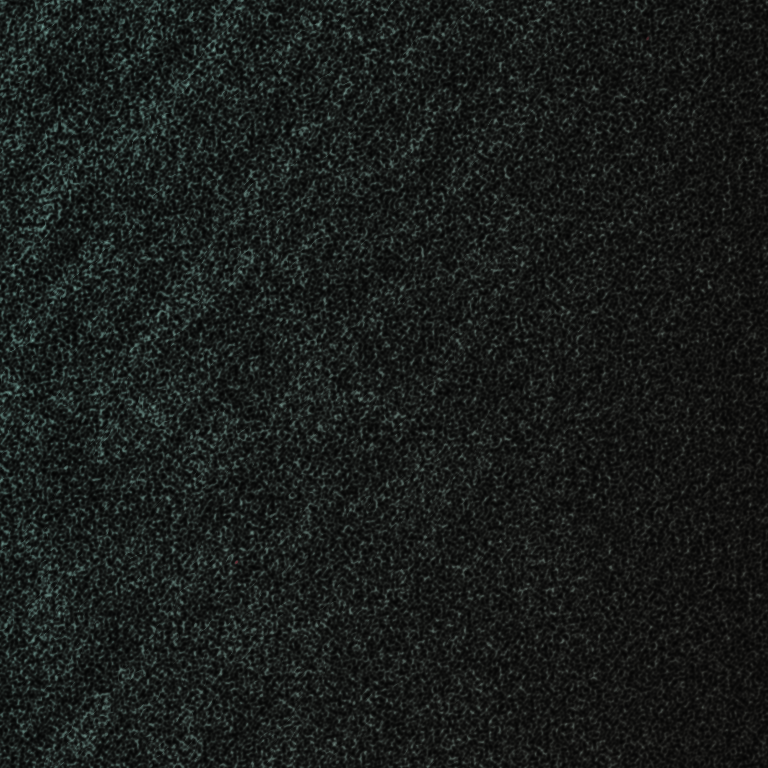
Give the GLSL for this texture, as a Shadertoy shader.

```glsl
vec2 hash2(vec2 p)
{
    vec3 h = fract(p.xyx * vec3(0.1031, 0.1030, 0.0973));
    h += dot(h, h.yzx + 33.33);
    return fract((h.xx + h.yz) * h.zy);
}

float cornerSlope(vec2 cell, vec2 offset)
{
    float angle = 6.2832 * hash2(cell + 200.0).x;
    return dot(vec2(cos(angle), sin(angle)), offset);
}

float gradientNoise(vec2 p)
{
    vec2 i = floor(p), f = fract(p);
    vec2 u = f * f * f * (f * (f * 6.0 - 15.0) + 10.0);
    vec2 e = vec2(1.0, 0.0);
    return mix(mix(cornerSlope(i, f), cornerSlope(i + e, f - e), u.x),
               mix(cornerSlope(i + e.yx, f - e.yx), cornerSlope(i + 1.0, f - 1.0), u.x), u.y);
}

// Sparse soft specks, slightly elongated; x is strength, y is a random hue
vec2 specks(vec2 p, float share)
{
    vec2 cell = floor(p);
    vec2 pick = hash2(cell + 71.0);
    vec2 d = fract(p) - mix(vec2(0.25), vec2(0.75), hash2(cell + 13.0));
    float body = smoothstep(0.19, 0.04, length(d * vec2(0.7, 1.1)));
    return vec2(body * step(pick.x, share) * (0.4 + 0.6 * pick.y), hash2(cell + 37.0).y);
}

void mainImage(out vec4 fragColor, in vec2 fragCoord)
{
    vec2 uv = fragCoord / iResolution.xy;
    vec2 p = fragCoord / iResolution.y;

    // Nap direction: x runs along the fibres, up and to the right
    vec2 along = vec2(0.6, 0.8);
    vec2 nap = vec2(dot(p, along), dot(p, vec2(-along.y, along.x)));
    float lit = clamp(1.05 - uv.x + 0.35 * (uv.y - 0.5), 0.0, 1.0);

    // Fine grain, clumps and diagonal streaks
    float fine = gradientNoise(nap * vec2(205.0, 235.0));
    float medium = gradientNoise(p * vec2(148.0, 132.0) + 31.0);
    float clump = gradientNoise(nap * vec2(38.0, 62.0) + 57.0);
    float streak = gradientNoise(nap * vec2(7.0, 25.0) + 11.0);
    float grain = 1.9 * fine + 1.6 * medium + 0.55 * clump;

    // Short curled fibres that catch the light on the left
    float ridge = abs(gradientNoise(nap * vec2(48.0, 95.0) + 83.0));
    float fibre = smoothstep(0.09, 0.0, ridge) * smoothstep(0.0, 0.4, clump + 0.7 * streak);

    float falloff = 0.24 * lit - 0.3 * uv.x * uv.x * uv.x - 0.05;
    float level = 0.086 * exp(grain * mix(0.8, 1.1, lit) + 0.7 * streak * lit + falloff);
    level += fibre * 0.13 * lit * (0.5 + smoothstep(-0.2, 0.4, fine));

    vec2 speck = specks(nap * 62.0, 0.05);
    level += speck.x * mix(0.08, 0.3, lit);
    level = min(level, 0.3 + 0.4 * (level - 0.3) * step(0.3, level) + step(level, 0.3));

    // Neutral shadows, teal highlights, warmer towards the right
    vec3 shadow = mix(vec3(1.0, 0.99, 0.92), vec3(0.88, 1.05, 0.98), lit);
    vec3 highlight = mix(vec3(0.96, 1.04, 0.97), vec3(0.8, 1.09, 1.03), lit);
    vec3 tint = mix(shadow, highlight, smoothstep(0.06, 0.25, level));
    tint = mix(tint, vec3(1.4, 0.6, 0.7), step(0.99, speck.y) * speck.x);

    fragColor = vec4(clamp(tint * level + 0.004, 0.0, 1.0), 1.0);
}
```
